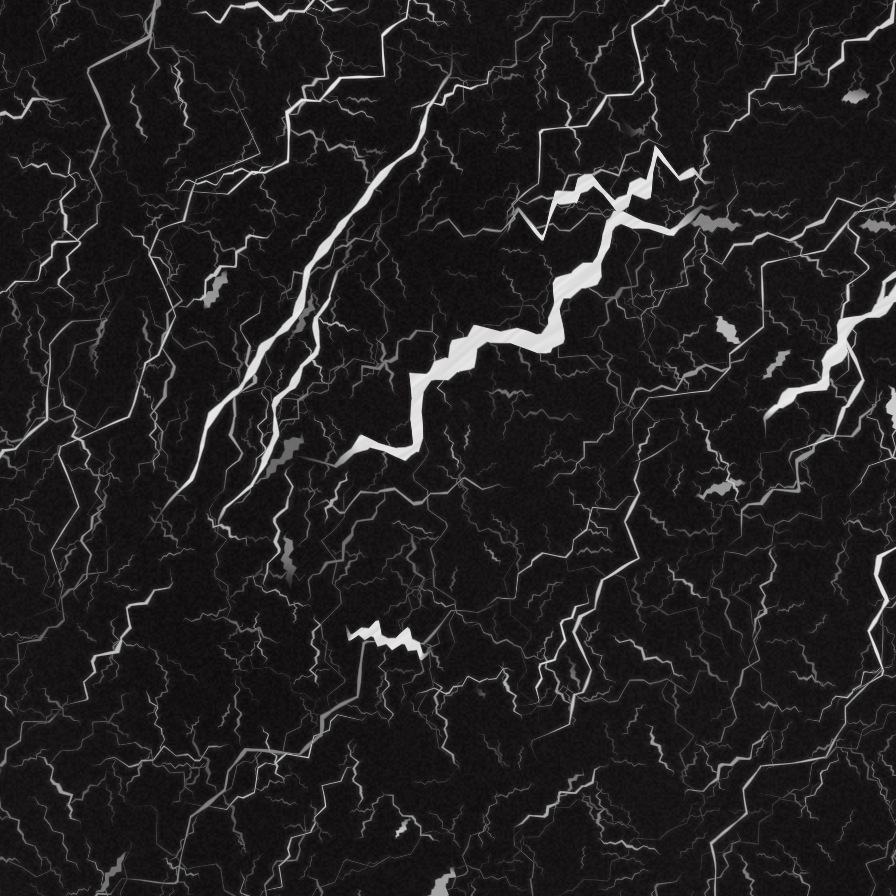
Write a WebGL 1 fragment shader that draws this texture.

```glsl
precision highp float;
// Black marble crossed by white veins: jittered grids scatter kinked, tapering
// segments at several scales, most of them rising to the right.
// A few bold veins and shards lie on top of a dark, finely grained ground.
uniform vec2 u_resolution;

vec4 hash4(vec2 p) {
  vec4 h = fract(p.xyxy * vec4(0.1031, 0.1030, 0.0973, 0.1099));
  h += dot(h, h.wzxy + 33.33);
  return fract((h.xxyz + h.yzzw) * h.zywx);
}

float hash(vec2 p) {
  vec3 h = fract(p.xyx * 0.1031);
  h += dot(h, h.yzx + 33.33);
  return fract((h.x + h.y) * h.z);
}

float noise(vec2 p) {
  vec2 i = floor(p), f = fract(p);
  f = f * f * (3.0 - 2.0 * f);
  return mix(mix(hash(i), hash(i + vec2(1, 0)), f.x),
             mix(hash(i + vec2(0, 1)), hash(i + vec2(1, 1)), f.x), f.y);
}

// Triangle wave between -0.5 and 0.5.
float zigzag(float x) {
  return abs(fract(x) - 0.5) * 2.0 - 0.5;
}

// Coordinates along and across a line at the given angle in degrees.
vec2 turn(vec2 p, float degrees) {
  float a = radians(degrees);
  return vec2(cos(a) * p.x + sin(a) * p.y, cos(a) * p.y - sin(a) * p.x);
}

// One angular vein along x: half length, half width, sideways bend.
float vein(vec2 q, float reach, float width, float bend, float seed) {
  float t = q.x / reach;
  float kink = 0.65 * zigzag(t * 1.3 + seed) + 0.35 * zigzag(t * 3.1 + seed * 4.0);
  float d = abs(q.y - bend * kink);
  float ragged = zigzag(q.x * 13.0 + seed * 9.0) + zigzag(q.x * 31.0 + seed * 5.0);
  float halfWidth = width * (1.0 - t * t) * (1.0 + 0.6 * ragged);
  float soft = max(0.0014, 0.7 / u_resolution.y);
  float body = 1.0 - smoothstep(halfWidth - soft, halfWidth + soft, d);
  float halo = 0.1 * max(0.0, 1.0 - (d - halfWidth) * 160.0);
  return max(body, halo) * clamp(4.0 - 4.0 * abs(t), 0.0, 1.0);
}

// A grid of veins; reach is in cells and must stay below one.
float scatter(vec2 p, float cells, float reach, float width,
              float angle, float spread, float strength, float seed) {
  vec2 g = turn(p, angle) * cells;
  vec2 home = floor(g);
  float cover = 0.0;
  for (int y = -1; y <= 1; y++) {
    for (int x = -1; x <= 1; x++) {
      vec2 cell = home + vec2(x, y);
      vec4 h = hash4(cell + seed * 17.0 + 50.0);
      vec4 k = fract(h * 37.0);
      float lean = 2.0 * h.z - 1.0;
      vec2 along = normalize(vec2(1.0, spread * lean * abs(lean)));
      vec2 r = (g - cell - h.xy) / cells;
      vec2 q = vec2(dot(r, along), along.x * r.y - along.y * r.x);
      float size = reach / cells * mix(0.45, 1.0, h.w);
      float glow = strength * mix(0.35, 1.0, k.x);
      cover = max(cover, glow * vein(q, size, width * mix(0.3, 1.4, k.y), size * 0.25, k.z));
    }
  }
  return cover;
}

void main() {
  vec2 uv = gl_FragCoord.xy / u_resolution.y;

  // A shared warp keeps neighbouring veins from running dead straight.
  vec2 p = uv + 0.025 * (vec2(noise(uv * 6.0), noise(uv * 6.0 + 40.0)) - 0.5);
  p += 0.005 * (noise(uv * 27.0) - 0.5) * vec2(1.0, -1.0);

  // Long veins, branches, cross cracks and hairlines.
  float cover = scatter(p, 2.7, 0.95, 0.0023, 50.0, 0.5, 1.0, 1.0);
  cover = max(cover, scatter(p, 7.0, 0.9, 0.0018, 46.0, 1.0, 0.95, 2.0));
  cover = max(cover, scatter(p, 12.0, 0.7, 0.0013, 112.0, 1.8, 0.8, 3.0));
  cover = max(cover, scatter(p, 6.5, 0.95, 0.0005, 35.0, 4.0, 0.5, 4.0));
  cover = max(cover, scatter(p, 19.0, 0.65, 0.0009, 60.0, 4.0, 0.55, 5.0));

  // Short broad shards, kept to a few patches.
  float patches = smoothstep(0.5, 0.65, noise(uv * 5.0 + 12.0));
  cover = max(cover, patches * scatter(p, 6.0, 0.22, 0.006, 55.0, 3.0, 1.0, 6.0));

  // Bold veins: the broad diagonal, its upper fork and steep companions.
  float bold = vein(turn(p - vec2(0.57, 0.63), 36.0), 0.29, 0.0125, 0.085, 0.3);
  bold = max(bold, vein(turn(p - vec2(0.68, 0.79), 17.0), 0.13, 0.008, 0.06, 0.4));
  bold = max(bold, vein(turn(p - vec2(0.34, 0.68), 56.0), 0.33, 0.0042, 0.03, 0.7));
  bold = max(bold, vein(turn(p - vec2(0.32, 0.56), 64.0), 0.18, 0.0036, 0.025, 0.1));
  bold = max(bold, vein(turn(p - vec2(0.94, 0.61), 50.0), 0.14, 0.007, 0.03, 0.9));
  bold = max(bold, vein(turn(p - vec2(0.44, 0.29), -18.0), 0.05, 0.009, 0.02, 0.5));
  float streaks = noise(turn(p, 36.0) * vec2(18.0, 260.0));
  cover = max(cover, bold * (0.9 + 0.1 * streaks));

  // Dark ground with smoky clouds and fine grain.
  float cloud = noise(uv * 4.0 + 5.0);
  float grain = noise(uv * 420.0) - 0.5;
  vec3 ground = vec3(0.07, 0.064, 0.063) + 0.02 * cloud + 0.045 * grain;
  vec3 calcite = vec3(0.92, 0.92, 0.925);
  gl_FragColor = vec4(mix(ground, calcite, cover), 1.0);
}
```
